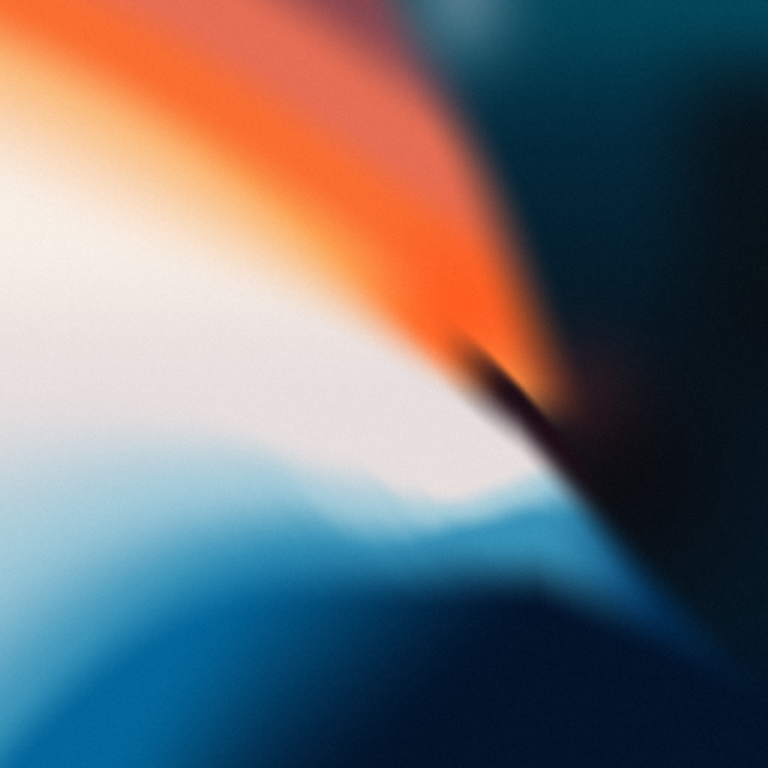
Give the GLSL for this background, as a Shadertoy shader.

```glsl
// Soft abstract light: a warm amber-to-red plume and a pale blue sweep meet a dark sky.
// Curved boundaries give signed offsets; colour ramps over those offsets are blended
// in layers, with stretched value noise for the diagonal streaks and a little grain.

#define STREAK_DENSITY 24.0
#define STREAK_STRENGTH 0.55
#define STREAK_WOBBLE 0.03
#define GLOW_STRENGTH 0.9
#define HAZE_STRENGTH 0.85
#define GRAIN_CELLS 512.0
#define GRAIN_STRENGTH 0.018

const vec3 AMBER  = vec3(0.99, 0.66, 0.34);
const vec3 ORANGE = vec3(0.98, 0.43, 0.19);
const vec3 EMBER  = vec3(1.00, 0.35, 0.12);
const vec3 SALMON = vec3(0.90, 0.43, 0.33);
const vec3 MAUVE  = vec3(0.53, 0.27, 0.31);
const vec3 PLUM   = vec3(0.12, 0.05, 0.09);
const vec3 CREAM  = vec3(0.97, 0.935, 0.905);
const vec3 PEARL  = vec3(0.905, 0.87, 0.87);
const vec3 ICE    = vec3(0.63, 0.79, 0.85);
const vec3 AZURE  = vec3(0.21, 0.57, 0.72);
const vec3 COBALT = vec3(0.01, 0.40, 0.61);
const vec3 NAVY   = vec3(0.008, 0.075, 0.165);
const vec3 TEAL   = vec3(0.01, 0.27, 0.35);
const vec3 HAZE   = vec3(0.36, 0.51, 0.58);

float hash(vec2 cell) {
    vec3 h = fract(vec3(cell.xyx) * 0.1031);
    h += dot(h, h.yzx + 33.33);
    return fract((h.x + h.y) * h.z);
}

float valueNoise(vec2 x) {
    vec2 cell = floor(x), f = fract(x);
    f = f * f * (3.0 - 2.0 * f);
    float lower = mix(hash(cell), hash(cell + vec2(1, 0)), f.x);
    float upper = mix(hash(cell + vec2(0, 1)), hash(cell + vec2(1, 1)), f.x);
    return mix(lower, upper, f.y);
}

// Gaussian spot with a separate radius on each axis.
float spot(vec2 p, vec2 center, vec2 radius) {
    vec2 d = (p - center) / radius;
    return exp(-dot(d, d));
}

// Signed fibres running along the diagonal edge, strongest near its middle.
float streaks(vec2 p) {
    vec2 q = vec2(dot(p, vec2(0.76, -0.65)), dot(p, vec2(0.65, 0.76)));
    float fibres = 0.65 * valueNoise(q * vec2(STREAK_DENSITY, 2.5) + 7.0)
                 + 0.35 * valueNoise(q * vec2(STREAK_DENSITY * 2.3, 4.0) + 19.0);
    return (fibres - 0.5) * spot(p, vec2(0.60, 0.59), vec2(0.22, 0.15));
}

vec3 nightSky(vec2 p) {
    vec3 sky = mix(vec3(0.012, 0.16, 0.235), vec3(0.02, 0.09, 0.14), smoothstep(0.1, 0.5, p.y));
    sky = mix(sky, TEAL, exp(-p.y * p.y / 0.012));
    float rightShade = smoothstep(0.8, 0.98, p.x) * smoothstep(0.0, 0.2, p.y)
                     * (1.0 - smoothstep(0.4, 0.65, p.y));
    sky = mix(sky, vec3(0.035, 0.065, 0.09), 0.9 * rightShade);
    sky = mix(sky, vec3(0.04, 0.05, 0.075), spot(p, vec2(0.82, 0.62), vec2(0.14)));
    sky = mix(sky, NAVY, smoothstep(0.75, 1.0, p.y));
    return sky + vec3(0.13, 0.025, 0.015) * spot(p, vec2(0.75, 0.51), vec2(0.08));
}

// Colour of the plume by its depth above the pale boundary.
vec3 warmPlume(vec2 p, float depth) {
    vec3 warm = mix(AMBER, ORANGE, smoothstep(0.03, 0.14, depth));
    warm = mix(warm, SALMON, smoothstep(0.15, 0.24, depth));
    warm = mix(warm, MAUVE, smoothstep(0.28, 0.40, depth));
    return mix(warm, EMBER, GLOW_STRENGTH * spot(p, vec2(0.59, 0.41), vec2(0.11)));
}

// Pale top, icy middle and deep blue base of the sweep.
vec3 coolSweep(vec2 p, float streak) {
    float top = min(0.5 + 0.45 * p.x * p.x, 0.645);
    float base = 0.715 + 0.24 * pow(max(1.0 - p.x / 0.38, 0.0), 1.8)
               + 0.45 * max(p.x - 0.7, 0.0);
    float fall = (p.y - top) / (base - top) + 0.6 * smoothstep(0.52, 0.72, p.x);
    fall += STREAK_STRENGTH * streak;
    float below = p.y - base + 0.04 * streak;
    vec3 cool = mix(CREAM, PEARL, smoothstep(0.28, 0.53, p.y));
    cool = mix(cool, ICE, smoothstep(0.0, 0.55, fall));
    cool = mix(cool, AZURE, smoothstep(0.45, 1.05, fall));
    cool = mix(cool, vec3(0.0, 0.22, 0.41), smoothstep(0.7, 0.88, p.x));
    vec3 deep = mix(COBALT, NAVY, smoothstep(0.3, 0.8, p.x + below));
    return mix(cool, deep, smoothstep(-0.02, 0.08, below));
}

void mainImage(out vec4 fragColor, in vec2 fragCoord) {
    vec2 uv = fragCoord / iResolution.xy;
    vec2 p = vec2(uv.x, 1.0 - uv.y); // y runs down from the top edge
    float streak = streaks(p);

    // Offset below the boundary between the plume and the pale sweep.
    float curve = 0.13 + 0.45 * p.x + 0.28 * p.x * p.x;
    float diagonal = 0.52 + (p.x - 0.64) / 0.86;
    float offset = p.y - max(curve, diagonal) + STREAK_WOBBLE * streak;

    // Plume against the sky, fading out at its tip.
    float plumeEdge = 0.53 + 0.50 * p.y - 0.24 * p.y * p.y;
    float plume = 1.0 - smoothstep(-0.06, 0.05, p.x - plumeEdge);
    plume *= 1.0 - smoothstep(0.49, 0.57, p.y);
    vec3 color = mix(nightSky(p), warmPlume(p, -offset), plume);
    color = mix(color, HAZE, HAZE_STRENGTH * spot(p, vec2(0.60, -0.01), vec2(0.07, 0.09)));

    // Dark wedge under the tip, then the pale sweep over it.
    float wedge = smoothstep(0.56, 0.67, p.x) * smoothstep(-0.08, -0.035, offset + 0.04 * streak);
    color = mix(color, PLUM, wedge * (1.0 - smoothstep(0.56, 0.68, p.y)));
    float softness = mix(0.14, 0.035, smoothstep(0.1, 0.62, p.x)) + 0.02 * smoothstep(0.65, 0.9, p.x);
    color = mix(color, coolSweep(p, streak), smoothstep(-softness, softness, offset));

    // Fine grain.
    color += GRAIN_STRENGTH * (hash(floor(uv * GRAIN_CELLS)) - 0.5);
    fragColor = vec4(clamp(color, 0.0, 1.0), 1.0);
}
```
